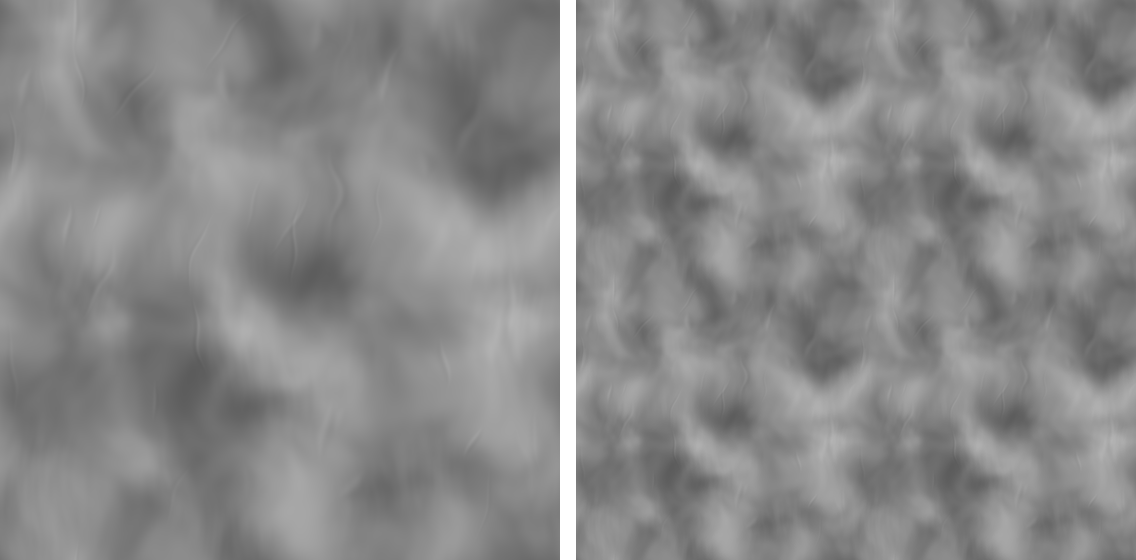
Left, the tile; right, the same tile 2 across and 2 down.
Reproduce this texture procedurally as a Shadertoy shader.

```glsl
const float MEAN_GRAY = 0.528;
const int CREASE_COUNT = 44;

float hash(vec2 p) {
    return fract(sin(dot(p, vec2(127.1, 311.7))) * 43758.5453);
}

// Dot product of a random unit gradient with the offset from its lattice point
float cornerSlope(vec2 cell, vec2 offset, vec2 period, float seed) {
    float angle = 6.2831853 * hash(mod(cell, period) + seed);
    return dot(vec2(cos(angle), sin(angle)), offset);
}

// Gradient noise that wraps after a whole number of cells per canvas
float wrapNoise(vec2 uv, vec2 period, float seed) {
    vec2 p = uv * period;
    vec2 cell = floor(p);
    vec2 f = p - cell;
    vec2 s = f * f * f * (f * (f * 6.0 - 15.0) + 10.0);
    vec2 right = vec2(1.0, 0.0);
    vec2 up = vec2(0.0, 1.0);
    float low = mix(cornerSlope(cell, f, period, seed),
                    cornerSlope(cell + right, f - right, period, seed), s.x);
    float high = mix(cornerSlope(cell + up, f - up, period, seed),
                     cornerSlope(cell + 1.0, f - 1.0, period, seed), s.x);
    return mix(low, high, s.y);
}

// Soft, irregular light and dark clouds
float clouds(vec2 uv) {
    vec2 warp = vec2(wrapNoise(uv, vec2(5.0), 11.3), wrapNoise(uv, vec2(5.0), 23.7));
    vec2 p = uv + 0.07 * warp;
    float sum = 0.28 * wrapNoise(p, vec2(4.0), 3.1);
    sum += 0.14 * wrapNoise(p + 0.37, vec2(7.0), 41.9);
    sum += 0.07 * wrapNoise(p + 0.71, vec2(13.0, 11.0), 57.2);
    sum += 0.025 * wrapNoise(p + 0.13, vec2(29.0, 21.0), 73.6);
    return sum;
}

// Faint upright fibres that show only in patches
float fibres(vec2 uv) {
    vec2 sway = vec2(0.03 * wrapNoise(uv, vec2(6.0), 91.4), 0.0);
    float patches = smoothstep(-0.1, 0.4, wrapNoise(uv, vec2(6.0, 5.0), 87.5));
    float strands = wrapNoise(uv + sway, vec2(46.0, 9.0), 19.8);
    strands += 0.5 * wrapNoise(uv + sway, vec2(90.0, 22.0), 35.6);
    return 0.026 * patches * strands;
}

// One bent fold: a light ridge with a shaded flank, tapered at both ends
float crease(vec2 uv, float id) {
    vec2 centre = vec2(hash(vec2(id, 1.7)), hash(vec2(id, 5.3)));
    float tilt = mix(-0.3, 0.65, hash(vec2(id, 9.1)));
    float halfLength = mix(0.03, 0.1, hash(vec2(id, 13.9)));
    float width = mix(0.0025, 0.011, pow(hash(vec2(id, 17.3)), 1.5));
    float bend = mix(-2.5, 2.5, hash(vec2(id, 21.1)));
    float strength = mix(0.008, 0.042, pow(hash(vec2(id, 27.7)), 1.5));
    float side = hash(vec2(id, 33.1)) < 0.5 ? -1.0 : 1.0;

    vec2 d = fract(uv - centre + 0.5) - 0.5;
    vec2 axis = vec2(sin(tilt), cos(tilt));
    float along = dot(d, axis);
    float across = dot(d, vec2(axis.y, -axis.x));
    across += bend * along * along + 0.003 * sin(along * 65.0 + id);

    float taper = 1.0 - smoothstep(0.1, 1.0, abs(along) / halfLength);
    float x = side * across / (width * mix(0.5, 1.0, taper));
    float ridge = exp(-x * x);
    float flank = exp(-0.5 * (x - 1.6) * (x - 1.6));
    return strength * taper * (ridge - 0.6 * flank);
}

float creases(vec2 uv) {
    vec2 sway = 0.012 * vec2(wrapNoise(uv, vec2(12.0), 63.4), 0.0);
    float sum = 0.0;
    for (int i = 0; i < CREASE_COUNT; i++) {
        sum += crease(uv + sway, float(i));
    }
    return sum;
}

void mainImage(out vec4 fragColor, in vec2 fragCoord) {
    vec2 uv = fragCoord / iResolution.xy;
    float gray = MEAN_GRAY + clouds(uv) + fibres(uv) + creases(uv);
    fragColor = vec4(vec3(clamp(gray, 0.3, 0.74)), 1.0);
}
```
